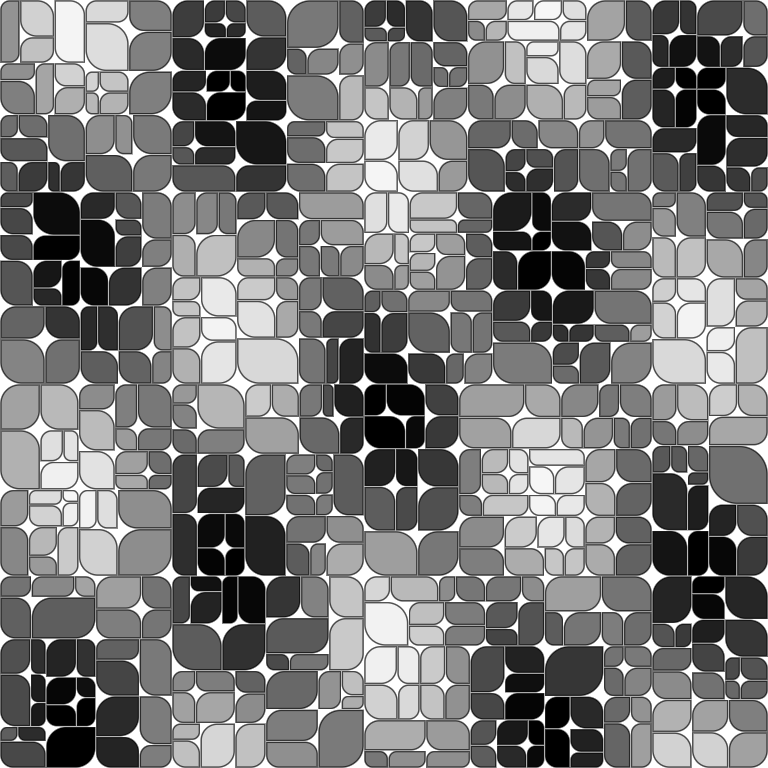
Write a three.js fragment shader that draws this pattern.

```glsl
varying vec2 vUv;

#define COLUMNS vec3(0.224, 0.474, 0.849)
#define ROWS 4.0
#define SPLIT_SIZE vec2(0.044, 0.092)
#define SPLIT_RATIO vec2(0.32, 0.68)
#define ROUNDING 0.49
#define GAP 0.0005
#define OUTLINE 0.0013
#define SOFTNESS 0.002
#define BLOB_SPACING 0.2044
#define BLOB_ORIGIN vec2(0.098, 0.668)
#define MID_TONE 0.47
#define CONTRAST 0.5

const float PI = 3.14159;

vec2 hash2(vec2 p) {
  vec3 q = fract(vec3(p.xyx) * vec3(91.31, 87.73, 97.37));
  q += dot(q, q.yzx + 33.33);
  return fract((q.xx + q.yz) * q.zy);
}

// Skewed lattice of alternating dark and light blobs
float blobTone(vec2 p) {
  vec2 g = (p - BLOB_ORIGIN) / BLOB_SPACING;
  float wave = cos(PI * g.x) * cos(PI * (2.0 * g.y + g.x) / 3.0);
  return clamp(MID_TONE - CONTRAST * wave, 0.0, 1.0);
}

// Box with one diagonal pair of corners rounded
float leafBox(vec2 p, vec2 halfSize, float diagonal) {
  float radius = ROUNDING * 2.0 * min(halfSize.x, halfSize.y);
  radius *= step(0.0, p.x * p.y * diagonal);
  vec2 q = abs(p) - halfSize + radius;
  return min(max(q.x, q.y), 0.0) + length(max(q, 0.0)) - radius;
}

float coverage(float d) {
  return clamp(0.5 - d / SOFTNESS, 0.0, 1.0);
}

void main() {
  // Base grid of uneven columns and equal rows
  vec3 passed = step(COLUMNS, vec3(vUv.x));
  vec3 starts = COLUMNS * passed;
  vec3 ends = mix(COLUMNS, vec3(1.0), passed);
  float row = min(floor(vUv.y * ROWS), ROWS - 1.0);
  vec2 lo = vec2(max(starts.x, max(starts.y, starts.z)), row / ROWS);
  vec2 hi = vec2(min(ends.x, min(ends.y, ends.z)), (row + 1.0) / ROWS);
  vec2 side = vec2(1.0);

  // Repeated four-way splits, each axis stopping at its own size
  for (int level = 0; level < 7; level++) {
    vec2 seed = lo + hi * 1.7 + float(level) * 0.37;
    vec2 limit = mix(vec2(SPLIT_SIZE.x), vec2(SPLIT_SIZE.y), hash2(seed + 3.1));
    vec2 splits = step(limit, hi - lo);
    if (splits.x + splits.y < 0.5) break;
    vec2 ratio = mix(vec2(SPLIT_RATIO.x), vec2(SPLIT_RATIO.y), hash2(seed + 7.9));
    vec2 cut = mix(lo, hi, ratio);
    vec2 upper = step(cut, vUv);
    lo = mix(lo, cut, splits * upper);
    hi = mix(hi, cut, splits * (1.0 - upper));
    side = mix(side, upper * 2.0 - 1.0, splits);
  }

  // Flat tone with a black outline over white gaps
  vec2 center = 0.5 * (lo + hi);
  float d = leafBox(vUv - center, 0.5 * (hi - lo), side.x * side.y);
  float tone = mix(1.0, 0.0, coverage(d + GAP));
  tone = mix(tone, blobTone(center), coverage(d + GAP + OUTLINE));
  gl_FragColor = vec4(vec3(tone), 1.0);
}
```
